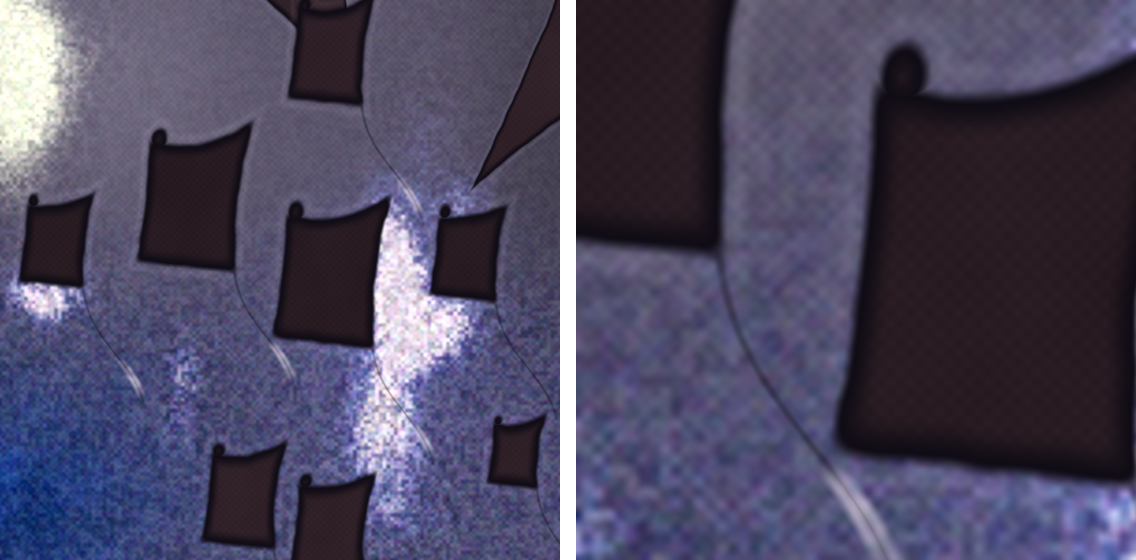
Left, the full canvas; right, a detail of the centre.
Write a Shadertoy shader that draws this pattern.

```glsl
const vec3 GREY_VIOLET = vec3(0.35, 0.325, 0.41);
const vec3 DUSK_BLUE   = vec3(0.29, 0.29, 0.46);
const vec3 DEEP_BLUE   = vec3(0.09, 0.21, 0.47);
const vec3 HALO_BLUE   = vec3(0.43, 0.44, 0.73);
const vec3 PALE_LILAC  = vec3(0.91, 0.86, 0.92);
const vec3 WARM_WHITE  = vec3(0.93, 0.94, 0.86);
const vec3 PATCH_BROWN = vec3(0.155, 0.105, 0.13);
const vec3 PATCH_RIM   = vec3(0.06, 0.045, 0.08);
const vec2 PATCH_HALF  = vec2(0.085, 0.115);
const float EDGE_SOFT  = 0.004;
const float GRAIN_FREQ = 150.0;
const float MESH_FREQ  = 540.0;

float hash(vec2 p) {
    p = fract(p * vec2(0.1031, 0.1137));
    p += dot(p, p.yx + 33.33);
    return fract((p.x + p.y) * p.x * 47.0);
}

float noise(vec2 p) {
    vec2 i = floor(p), f = fract(p);
    f = f * f * (3.0 - 2.0 * f);
    return mix(mix(hash(i), hash(i + vec2(1, 0)), f.x),
               mix(hash(i + vec2(0, 1)), hash(i + vec2(1, 1)), f.x), f.y);
}

float fbm(vec2 p) {
    float sum = 0.0, amp = 0.5;
    for (int i = 0; i < 5; i++) {
        sum += amp * noise(p);
        p = mat2(1.6, 1.2, -1.2, 1.6) * p + 7.3;
        amp *= 0.5;
    }
    return sum;
}

float glow(vec2 p, vec2 centre, vec2 radius) {
    vec2 q = (p - centre) / radius;
    return exp(-dot(q, q));
}

float smoothMax(float a, float b, float k) {
    float h = max(k - abs(a - b), 0.0) / k;
    return max(a, b) + h * h * k * 0.25;
}

// Sheared quad with hollow sides, a raised right corner and a knob on the left
float patchDistance(vec2 q, float bend) {
    q.x -= 0.15 * q.y;
    float top = q.y - (0.74 + 0.13 * q.x + bend * q.x * q.x);
    float bottom = -0.88 - 0.08 * q.x - q.y;
    float hollow = 1.0 - q.y * q.y;
    float right = q.x - 0.92 + 0.13 * hollow;
    float left = -q.x - 0.92 + 0.07 * hollow;
    float d = smoothMax(smoothMax(top, bottom, 0.1), smoothMax(left, right, 0.1), 0.1);
    return min(d, length(q - vec2(-0.72, 0.8)) - 0.14);
}

// Mottled ground with pools of light
vec3 ground(vec2 p) {
    vec2 w = p + 0.09 * (vec2(fbm(p * 9.0), fbm(p * 9.0 + 40.0)) - 0.5);
    float cloud = fbm(p * 14.0);
    float grain = noise(p * GRAIN_FREQ) + 0.6 * noise(p * GRAIN_FREQ * 0.5 + 9.0) - 0.8;
    float low = smoothstep(0.72, 0.3, p.y + 0.12 * (cloud - 0.5));

    vec3 col = mix(GREY_VIOLET, DUSK_BLUE, low * 0.8);
    col *= 1.0 - 0.22 * smoothstep(0.75, 1.0, p.x) * smoothstep(0.2, 0.7, p.y);
    float blue = glow(w, vec2(0.0, 0.1), vec2(0.26, 0.21));
    col = mix(col, DEEP_BLUE * (0.75 + 0.7 * cloud), blue);

    float light = 1.15 * glow(w, vec2(0.7, 0.5), vec2(0.055, 0.14))
                + 0.85 * glow(w, vec2(0.67, 0.27), vec2(0.065, 0.13))
                + 0.8 * glow(w, vec2(0.8, 0.41), vec2(0.085, 0.065))
                + 0.9 * glow(w, vec2(0.07, 0.48), vec2(0.09, 0.05))
                + 0.6 * glow(w, vec2(0.33, 0.3), vec2(0.04, 0.1))
                + 0.4 * glow(w, vec2(0.82, 0.62), vec2(0.05, 0.05))
                + 0.27 * glow(w, vec2(0.76, 0.75), vec2(0.1, 0.18))
                + 0.35 * glow(w, vec2(0.72, 0.08), vec2(0.13, 0.12));
    float lit = light * (0.6 + 0.8 * cloud) + 0.4 * grain * min(light, 0.7);
    float halo = glow(p, vec2(0.69, 0.38), vec2(0.15, 0.26));
    col = mix(col, HALO_BLUE, 0.4 * halo + 0.6 * smoothstep(0.12, 0.6, lit));
    col = mix(col, PALE_LILAC, smoothstep(0.38, 0.95, lit));

    float corner = glow(w, vec2(0.01, 0.88), vec2(0.13, 0.22));
    col = mix(col, WARM_WHITE, smoothstep(0.2, 0.75, corner + 0.25 * grain * corner));
    col += 0.09 * glow(p, vec2(0.2, 0.88), vec2(0.22, 0.25));

    // Tinted grain, strongest in the lower half and in the light
    float strength = 0.035 + 0.1 * low + 0.12 * min(light + corner, 1.0);
    vec3 tint = vec3(noise(p * 120.0 + 3.0), noise(p * 120.0 + 31.0), noise(p * 120.0 + 67.0)) - 0.5;
    col += strength * (grain + 0.5 * tint);
    return col + 0.012 * sin(p.x * MESH_FREQ) * sin(p.y * MESH_FREQ);
}

void mainImage(out vec4 fragColor, in vec2 fragCoord) {
    vec2 p = fragCoord / iResolution.xy;
    vec3 col = ground(p);
    float soft = max(EDGE_SOFT, 1.0 / iResolution.y);
    float mesh = sin(p.x * MESH_FREQ) * sin(p.y * MESH_FREQ);
    vec2 ripple = 0.003 * (vec2(noise(p * 45.0), noise(p * 45.0 + 20.0)) - 0.5);

    // Staggered rows of patches, each trailing a cord with a glint
    for (int i = 0; i < 12; i++) {
        float c = float(i % 4), r = float(i / 4);
        if ((r < 0.5 && c < 0.5) || (r > 1.5 && c != 2.0)) continue;
        float edgeRow = abs(r - 1.0);
        vec2 centre = vec2(0.1 + 0.245 * c, 0.125 + 0.515 * r - 0.07 * r * r);
        centre.y += 0.08 * sin(2.0 * c + 5.0 * (r - 1.0));
        if (r < 0.5) centre.x += 0.045 * (1.0 - cos(3.0 * c));
        vec2 size = PATCH_HALF * (1.0 + 0.28 * sin(1.6 * c - 0.9)) * (1.0 - 0.26 * edgeRow);

        vec2 tail = p - centre - size * vec2(0.72, -0.9);
        float t = -tail.y / 0.23;
        float off = abs(tail.x - 0.11 * t + 0.012 * sin(t * 6.0)) * 0.9;
        float span = smoothstep(0.0, 0.05, t) * smoothstep(1.0, 0.8, t);
        col *= 1.0 - 0.3 * span * smoothstep(soft, 0.0, off);
        float glintAt = (t - 0.72) / 0.17;
        float glint = smoothstep(1.0, 0.3, abs(glintAt)) * smoothstep(0.008, 0.001, abs(off - 0.003));
        col = mix(col, PALE_LILAC, 0.75 * glint * step(c, 2.5) * (0.4 + 0.6 * noise(p * 90.0)));

        vec2 q = (p + ripple - centre) / size;
        float d = patchDistance(q, 0.1 + 0.16 * hash(vec2(c, r) + 5.0)) * size.x;
        col += 0.045 * exp(-pow((d - 0.009) / 0.005, 2.0));
        vec3 fill = PATCH_BROWN * (1.0 + 0.2 * edgeRow) + 0.008 * mesh;
        fill += 0.035 * (fbm(p * 12.0) - 0.5);
        fill = mix(fill, PATCH_RIM, smoothstep(-0.02, -0.002, d));
        col = mix(col, fill, smoothstep(soft, -soft, d));
    }
    fragColor = vec4(clamp(col, 0.0, 1.0), 1.0);
}
```
